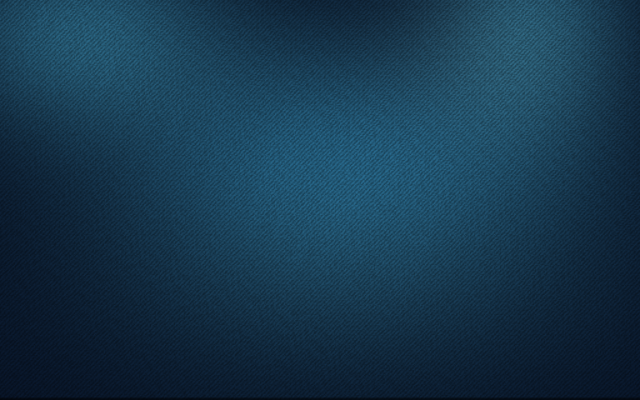
This background is drawn by a WebGL 2 fragment shader. Its source:

```glsl
#version 300 es
precision highp float;
// Dark blue twill cloth lit by soft teal glows, fading to navy at the sides and base.

uniform vec2 u_resolution;
out vec4 fragColor;

const vec3 NAVY = vec3(0.024, 0.064, 0.132);
const vec3 TEAL = vec3(0.152, 0.366, 0.468);
const vec3 BLUE_TINT = vec3(-0.012, 0.004, 0.022);
const vec3 GREY_TINT = vec3(0.020, 0.004, -0.008);

float hash(vec2 p) {
    return fract(sin(dot(p, vec2(127.1, 311.7))) * 43758.5453);
}

// Smooth value noise in 0..1
float valueNoise(vec2 p) {
    vec2 cell = floor(p);
    vec2 f = fract(p);
    f = f * f * (3.0 - 2.0 * f);
    float low = mix(hash(cell), hash(cell + vec2(1.0, 0.0)), f.x);
    float high = mix(hash(cell + vec2(0.0, 1.0)), hash(cell + 1.0), f.x);
    return mix(low, high, f.y);
}

// Elliptical soft light
float glow(vec2 uv, vec2 center, vec2 radius) {
    vec2 d = (uv - center) / radius;
    return exp(-dot(d, d));
}

// Broad light falling on the cloth
float clothLight(vec2 uv) {
    float light = 0.86 * glow(uv, vec2(0.54, 0.60), vec2(0.37, 0.33));
    light += 0.80 * glow(uv, vec2(0.12, 0.93), vec2(0.22, 0.25));
    light += 0.75 * glow(uv, vec2(0.83, 0.97), vec2(0.16, 0.31));
    light += 0.25 * glow(uv, vec2(0.55, 0.24), vec2(0.43, 0.28));
    return light;
}

// Diagonal ribs with slightly uneven threads, centred on zero
float twill(vec2 p, float period, float pixel) {
    vec2 q = vec2(p.x + p.y, p.y - p.x) * 0.70711;
    float wobble = valueNoise(q * vec2(120.0, 60.0)) - 0.5;
    float rib = sin(6.28318 * (q.y / period + 0.2 * wobble));
    float visible = 1.0 - smoothstep(0.45, 0.9, pixel / period);
    return visible * rib;
}

void main() {
    vec2 uv = gl_FragCoord.xy / u_resolution;
    vec2 p = gl_FragCoord.xy / u_resolution.y;
    float pixel = 1.0 / u_resolution.y;

    // Base colour with local hue shifts
    vec3 color = mix(NAVY, TEAL, clothLight(uv));
    color += BLUE_TINT * glow(uv, vec2(0.54, 0.59), vec2(0.25, 0.20));
    color += GREY_TINT * glow(uv, vec2(0.77, 0.88), vec2(0.16, 0.22));

    // Woven surface and fine grain
    float grain = valueNoise(p * 320.0 - 0.5) - 0.5;
    color *= 1.0 + 0.12 * twill(p, 0.0078, pixel) + 0.26 * grain;

    // Thin shaded hem along the base
    color *= mix(0.45, 1.0, smoothstep(0.002, 0.009, uv.y));
    fragColor = vec4(clamp(color, 0.0, 1.0), 1.0);
}
```
